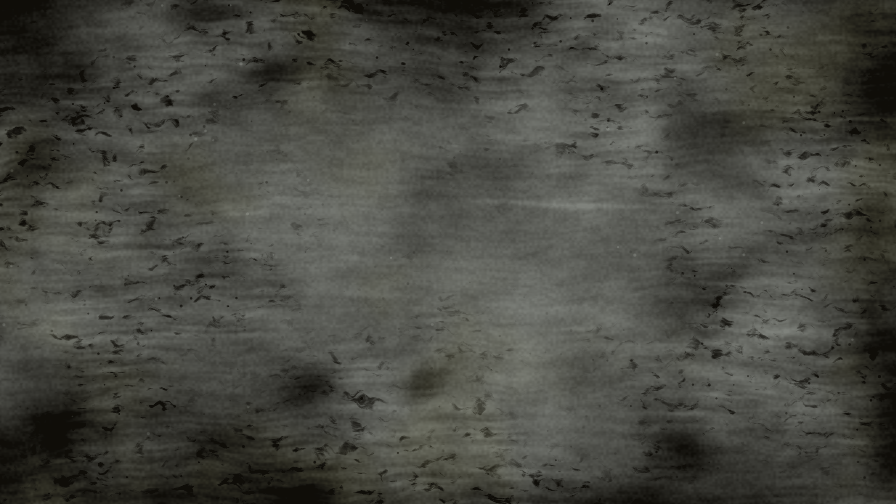
A WebGL 2 fragment shader for this texture:

```glsl
#version 300 es
precision highp float;
// Dark, worn grey-olive plaster with soft smudges, brushed grain and scratches.
uniform vec2 u_resolution;
out vec4 fragColor;

float hash(vec2 p) {
    vec3 q = fract(p.xyx * vec3(0.1031, 0.103, 0.0973));
    q += dot(q, q.yzx + 33.33);
    return fract((q.x + q.y) * q.z);
}

float noise(vec2 p) {
    vec2 i = floor(p), f = fract(p);
    f = f * f * (3.0 - 2.0 * f);
    return mix(mix(hash(i), hash(i + vec2(1, 0)), f.x),
               mix(hash(i + vec2(0, 1)), hash(i + vec2(1, 1)), f.x), f.y);
}

float fbm(vec2 p) {
    float sum = 0.0, gain = 0.5;
    for (int i = 0; i < 5; i++) {
        sum += gain * noise(p);
        p = mat2(0.8, 0.6, -0.6, 0.8) * p * 2.03 + 17.3;
        gain *= 0.5;
    }
    return sum;
}

// Soft dark blots, one possible blot in each coarse cell
float smudges(vec2 p) {
    float dark = 0.0;
    vec2 cell = floor(p);
    for (int y = -1; y <= 1; y++)
    for (int x = -1; x <= 1; x++) {
        vec2 id = cell + vec2(x, y);
        vec2 centre = id + 0.2 + 0.6 * vec2(hash(id + 5.1), hash(id + 9.7));
        float size = mix(0.18, 0.42, hash(id + 21.0));
        vec2 d = (p - centre) / (size * vec2(1.15, 1.0));
        dark += step(0.58, hash(id + 40.0)) * exp(-dot(d, d) * 1.3);
    }
    return min(dark, 1.0);
}

// Tiny round specks on a jittered grid
float specks(vec2 p, float density) {
    vec2 id = floor(p);
    vec2 centre = 0.3 + 0.4 * vec2(hash(id + 3.0), hash(id + 8.0));
    float radius = mix(0.08, 0.22, hash(id + 13.0));
    float d = length(fract(p) - centre);
    return step(1.0 - density, hash(id + 31.0)) * (1.0 - smoothstep(radius * 0.4, radius + 0.06, d));
}

// Thin, slightly bent stroke that fades at both ends
float scratch(vec2 p, vec2 start, float len, float slope, float width) {
    float s = (p.x - start.x) / len;
    float y = p.y - start.y - slope * (p.x - start.x) - 0.02 * (s - 0.5) * (s - 0.5);
    float ends = smoothstep(0.0, 0.25, s) * (1.0 - smoothstep(0.7, 1.0, s));
    return ends * exp(-y * y / (width * width));
}

void main() {
    vec2 uv = gl_FragCoord.xy / u_resolution;
    vec2 p = gl_FragCoord.xy / u_resolution.y;
    vec2 edge = uv * 2.0 - 1.0;

    // Broad cloudy tone, brighter around the middle
    vec2 warp = vec2(fbm(p * 3.0 + 4.0), fbm(p * 3.0 + 27.0)) - 0.5;
    float cloud = fbm(p * vec2(2.3, 2.9) + warp * 0.9 + 11.0);
    float tone = 0.79 + 1.4 * (cloud - 0.48);
    tone -= 0.32 * dot(edge * edge, vec2(0.5, 0.5));
    tone -= 0.3 * smoothstep(0.85, 1.0, max(abs(edge.x), abs(edge.y))) * fbm(p * 5.0);
    tone -= 0.5 * smudges(p * 3.2 + warp * 0.7 + 2.0);
    tone -= 0.4 * smoothstep(0.7, 0.0, length(uv - vec2(0.02, 0.98)));
    tone = min(tone, 0.78 + 0.5 * (tone - 0.78));

    // Mid-sized mottling, drawn out sideways
    tone += 0.5 * (fbm(p * vec2(7.0, 11.0) + warp * 1.5 + 50.0) - 0.48);

    // Brushed grain whose direction drifts slowly
    float rough = smoothstep(0.36, 0.64, fbm(p * 4.2 + 60.0));
    vec2 g = p + vec2(0.0, 0.06 * fbm(p * 3.0 + 33.0) + 0.006 * noise(p * 24.0));
    float grain = fbm(g * vec2(14.0, 75.0)) + 0.5 * noise(g * vec2(7.0, 140.0)) - 0.73;
    tone += grain * mix(0.18, 0.42, rough);
    tone += (noise(p * 190.0) - 0.5) * 0.13;

    // Dark pits, worn through where the surface is rough
    vec2 pitPoint = g + 0.012 * vec2(noise(p * 60.0), noise(p * 60.0 + 40.0));
    float pits = smoothstep(0.58, 0.8, fbm(pitPoint * vec2(42.0, 88.0) + 5.0));
    tone -= pits * mix(0.06, 0.55, rough);
    tone -= 0.35 * specks(p * 65.0, 0.025) * (0.3 + rough);
    tone = max(tone, 0.02 + 0.25 * max(tone, 0.0));

    // Pale scratches: one long stroke and a few faint ones
    tone += 0.2 * scratch(p, vec2(0.86, 0.603), 0.5, -0.04, 0.006);
    for (int i = 0; i < 6; i++) {
        vec2 id = vec2(float(i), 7.0);
        vec2 start = vec2(hash(id) * 1.6, hash(id + 12.0));
        tone += 0.06 * scratch(p, start, 0.2 + 0.3 * hash(id + 23.0), 0.1 * (hash(id + 35.0) - 0.5), 0.004);
    }
    tone += 0.25 * specks(p * 60.0 + 90.0, 0.005);

    // Near-black brown to cool grey, with a faint olive stain
    vec3 colour = mix(vec3(0.05, 0.043, 0.025), vec3(0.438, 0.448, 0.425), clamp(tone, 0.0, 1.15));
    float olive = smoothstep(0.42, 0.7, fbm(p * 3.4 + 80.0));
    colour -= vec3(0.0, 0.003, 0.028) * olive * smoothstep(0.05, 0.4, tone);
    fragColor = vec4(max(colour, 0.0), 1.0);
}
```
